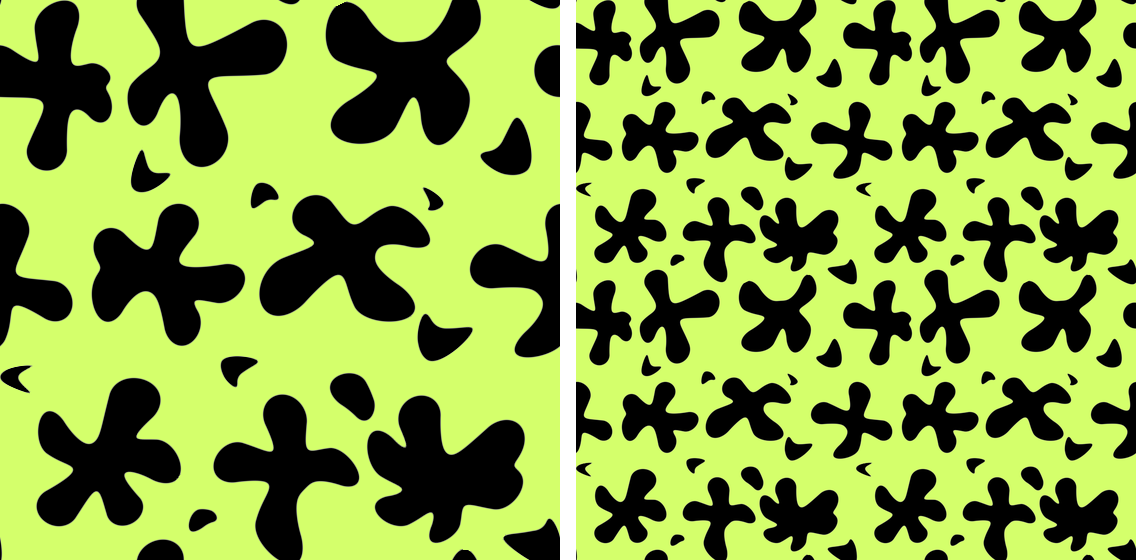
Left, the tile; right, the same tile 2 across and 2 down.
This pattern is drawn by a WebGL 2 fragment shader. Its source:

```glsl
#version 300 es
precision highp float;
precision highp int;
// Seamless tile of black many-armed splats and small drops on lime.

uniform vec2 u_resolution;
out vec4 fragColor;

const vec3 LIME = vec3(0.83, 1.0, 0.42);
const vec3 INK = vec3(0.0);
const vec3 FRINGE = vec3(0.08, 0.03, 0.2);   // violet tint along the edges
const int GRID = 3;                          // cells per side of the tile
const float SPLAT_REACH = 0.155;             // territory of a splat
const float DROP_REACH = 0.088;              // territory of a drop
const vec2 SPLAT_SIZE = vec2(0.78, 1.18);    // smallest and largest scale
const vec2 ARM_LENGTH = vec2(0.15, 0.26);
const vec2 TIP_RATIO = vec2(0.29, 0.43);     // tip radius per arm length
const float MAX_TIP = 0.056;
const vec2 DROP_SIZE = vec2(0.033, 0.056);
const float NECK = 0.012;                    // arm radius at the centre
const float FILLET = 0.0115;                 // rounding between arms
const float BEND = 0.024;                    // sideways sag of arms
const float MARGIN = 0.009;                  // clear space inside a territory
const float DROP_SHARE = 0.8;                // share of drop sites in use
const float WARP = 0.008;
const float SOFTNESS = 0.0016;
const int SPLAT = 0, LOW_DROP = 1, KINDS = 3;
const int MAX_ARMS = 6;
const float TAU = 6.28319;

ivec2 wrap(ivec2 cell) { return (cell + 8 * GRID) % GRID; }

// Integer hash of a wrapped cell, so that opposite sides agree.
vec3 random(ivec2 cell, int kind, int salt) {
  ivec2 w = wrap(cell);
  uvec3 v = uvec3(w.x + GRID * w.y, kind, salt) * 1664525u + 1013904223u;
  v.x += v.y * v.z; v.y += v.z * v.x; v.z += v.x * v.y;
  v ^= v >> 16u;
  v.x += v.y * v.z; v.y += v.z * v.x; v.z += v.x * v.y;
  return vec3(v >> 16u) / 65536.0;
}

float pick(vec2 range, float t) { return mix(range.x, range.y, t); }

// Centre (xy) and power-diagram weight (z) of one shape; rows are staggered.
vec3 site(ivec2 cell, int kind) {
  vec3 r = random(cell, kind, 0);
  vec2 anchor = kind == SPLAT ? vec2(0.5) : vec2(0.0, kind == LOW_DROP ? 0.11 : 0.89);
  anchor.x += float(wrap(cell).y) / float(GRID);
  float jitter = kind == SPLAT ? 0.36 : 0.2;
  float reach = kind == SPLAT ? SPLAT_REACH * pick(SPLAT_SIZE, r.z) : DROP_REACH;
  bool absent = kind != SPLAT && r.z > DROP_SHARE;
  vec2 centre = (vec2(cell) + anchor + jitter * (r.xy - 0.5)) / float(GRID);
  return vec3(centre, absent ? -9.0 : reach * reach);
}

// Cell of the n-th site around a cell; the kind is n / 25.
ivec2 nearby(ivec2 cell, int n) { return cell + ivec2(n % 5, (n / 5) % 5) - 2; }

// Direction to a neighbour (xy) and free distance up to the shared border (z).
vec3 border(vec3 self, vec3 other) {
  vec2 offset = other.xy - self.xy;
  float dist = length(offset);
  if (dist < 0.0001) return vec3(0.0, 0.0, 1.0);
  return vec3(offset / dist, 0.5 * (dist + (self.z - other.z) / dist) - MARGIN);
}

// Club from the origin along dir, widening from r0 to r1, sagging by bend.
float limb(vec2 p, vec2 dir, float len, float r0, float r1, float bend) {
  vec2 q = vec2(dot(p, dir), dot(p, vec2(-dir.y, dir.x)));
  float s = q.x / len;
  q.y = abs(q.y - bend * 4.0 * s * (1.0 - s));
  float slope = (r0 - r1) / len;
  float flank = sqrt(1.0 - slope * slope);
  float along = dot(q, vec2(flank, -slope));
  if (along < 0.0) return length(q) - r0;
  if (along > flank * len) return length(q - vec2(len, 0.0)) - r1;
  return dot(q, vec2(slope, flank)) - r0;
}

float splat(vec2 p, ivec2 cell, vec3 self) {
  float size = pick(SPLAT_SIZE, random(cell, SPLAT, 0).z);
  vec3 trait = random(cell, SPLAT, 1);
  int count = 4 + int(2.8 * trait.x);
  float widest = 0.64 * sin(0.5 * TAU / float(count));
  vec4 arms[MAX_ARMS];                       // direction, length, tip ratio
  for (int i = 0; i < count; i++) {
    vec3 r = random(cell, SPLAT, 2 + i);
    float angle = TAU * (trait.y + (float(i) + 0.36 * (r.x - 0.5)) / float(count));
    arms[i] = vec4(cos(angle), sin(angle), size * pick(ARM_LENGTH, r.z), min(pick(TIP_RATIO, r.y), widest));
  }
  // Shorten every arm to stay inside the territory.
  for (int n = 0; n < 25 * KINDS; n++) {
    vec3 wall = border(self, site(nearby(cell, n), n / 25));
    for (int i = 0; i < count; i++) {
      float facing = dot(arms[i].xy, wall.xy) + arms[i].w;
      if (facing > 0.05) arms[i].z = min(arms[i].z, wall.z / facing);
    }
  }
  // Blend the arms with an exponential smooth minimum.
  float sum = 0.0, k = FILLET * size;
  for (int i = 0; i < count; i++) {
    float len = max(arms[i].z, 0.03);
    float tip = min(arms[i].w * len, MAX_TIP * size);
    float bend = BEND * size * (random(cell, SPLAT, 20 + i).x - 0.5);
    sum += exp(-limb(p - self.xy, arms[i].xy, len, NECK * size, tip, bend) / k);
  }
  return -k * log(sum);
}

// Egg, teardrop or bean, depending on its random traits.
float drop(vec2 p, ivec2 cell, int kind, vec3 self) {
  vec3 r = random(cell, kind, 1);
  float size = pick(DROP_SIZE, r.x);
  for (int n = 0; n < 25 * KINDS; n++)
    size = min(size, border(self, site(nearby(cell, n), n / 25)).z);
  if (size < 0.02) return 1.0;
  vec2 dir = vec2(cos(TAU * r.y), sin(TAU * r.y));
  float bend = 0.36 * (random(cell, kind, 2).x - 0.5);
  return size * limb((p - self.xy) / size + 0.4 * dir, dir, 0.7, mix(0.34, 0.68, r.z), 0.7, bend);
}

void main() {
  vec2 p = gl_FragCoord.xy / u_resolution;
  p += WARP * sin(TAU * vec2(2.0 * p.y + p.x, 2.0 * p.x - p.y));

  // Find the shape whose territory holds this point.
  ivec2 home = ivec2(floor(p * float(GRID))), cell = home;
  int kind = SPLAT;
  vec3 self = vec3(0.0);
  float best = 9.0;
  for (int n = 0; n < 25 * KINDS; n++) {
    vec3 s = site(nearby(home, n), n / 25);
    float power = dot(p - s.xy, p - s.xy) - s.z;
    if (power < best) { best = power; cell = nearby(home, n); kind = n / 25; self = s; }
  }
  float d = kind == SPLAT ? splat(p, cell, self) : drop(p, cell, kind, self);

  // Even out the steepness so that every edge is equally sharp.
  float steepness = length(vec2(dFdx(d), dFdy(d)) * u_resolution);
  d /= clamp(steepness, 0.3, 1.4);
  float edge = max(SOFTNESS, 0.75 / u_resolution.y);
  float t = smoothstep(-edge, edge, d);
  fragColor = vec4(mix(INK, LIME, t) + FRINGE * 4.0 * t * (1.0 - t), 1.0);
}
```
